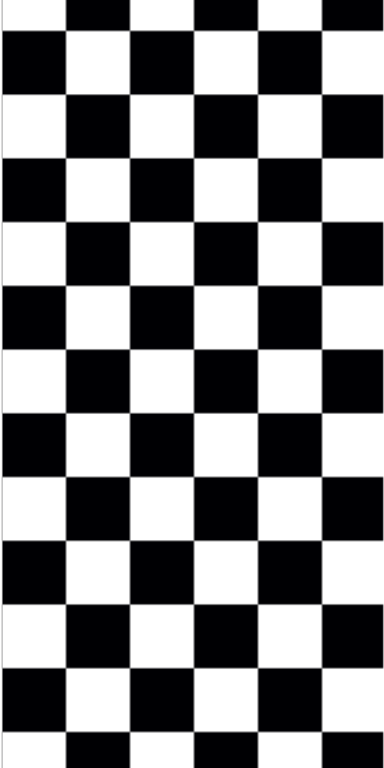
Write a Shadertoy shader that draws this pattern.

```glsl
// Black and white checkerboard, six squares across and about twelve down, with thin white side margins.

// Square wave per axis: +1 on even cells, -1 on odd cells, ramping over the edge softness.
vec2 alternate(vec2 cell, float softness) {
    vec2 edgeDistance = 0.5 - abs(mod(cell + 0.5, 2.0) - 1.0);
    return clamp(edgeDistance / softness, -1.0, 1.0);
}

void mainImage(out vec4 fragColor, in vec2 fragCoord) {
    vec2 uv = fragCoord / iResolution.xy;

    // Checker cells, offset so the top and bottom rows are cut
    vec2 cell = (uv - vec2(0.0052, 0.0469)) * vec2(6.0, 12.05);
    float softness = max(0.018, 4.0 / iResolution.x);
    vec2 wave = alternate(cell, softness);
    float ink = 0.5 + 0.5 * wave.x * wave.y;

    // White slivers along the left and right sides
    float blur = softness / 6.0;
    ink *= smoothstep(0.0052 - blur, 0.0052 + blur, uv.x);
    ink *= 1.0 - smoothstep(0.998 - blur, 0.998 + blur, uv.x);

    fragColor = vec4(mix(vec3(1.0), vec3(0.0, 0.0, 0.01), ink), 1.0);
}
```
